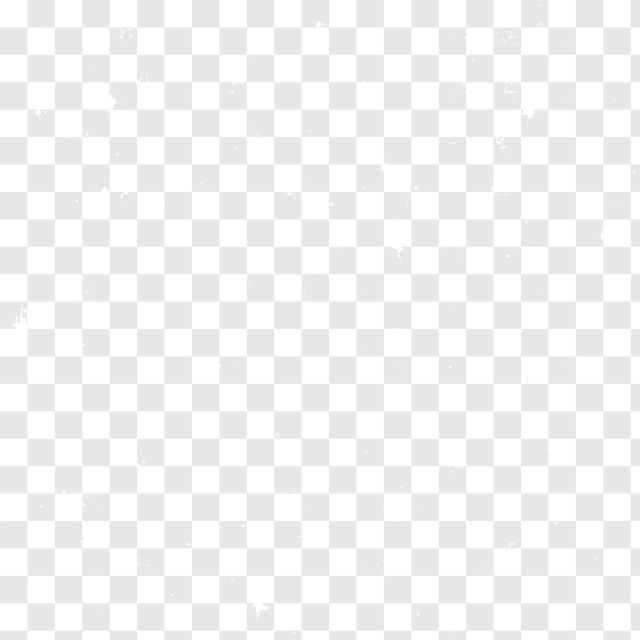
Write a Shadertoy shader that draws this background.

```glsl
// A fine white and pale grey checkerboard, worn by sparse white flecks.
// The board is an edge-filtered square wave; the flecks are jittered grids of
// dust dots, crumbly patches cut by gradient noise, and ragged sparkles.

#define TILES 23.34          // checker squares across the canvas
#define GREY 0.906           // brightness of the dark squares
#define DUST_GRID 36.0
#define DUST_SHARE 0.15
#define PATCH_GRID 12.0
#define PATCH_SHARE 0.30
#define SPARKLE_GRID 9.0
#define SPARKLE_SHARE 0.26
#define CRUMB_FREQ 150.0     // noise cells across the canvas

// Integer hash: two uniform values in 0..1 for a lattice point and a seed.
vec2 hash2(vec2 cell, uint seed) {
    uvec2 v = uvec2(ivec2(cell)) + uvec2(seed * 747u, seed * 1283u);
    v = v * 1664525u + 1013904223u;
    v.x += v.y * 1664525u;
    v.y += v.x * 1664525u;
    v ^= v >> 16u;
    v.x += v.y * 1664525u;
    v.y += v.x * 1664525u;
    v ^= v >> 16u;
    return vec2(v & 65535u) / 65535.0;
}

float cornerSlope(vec2 corner, vec2 offset) {
    float angle = 6.28319 * hash2(corner, 9u).x;
    return dot(vec2(cos(angle), sin(angle)), offset);
}

float gradientNoise(vec2 p) {
    vec2 i = floor(p), f = p - i;
    vec2 w = f * f * f * (f * (f * 6.0 - 15.0) + 10.0);
    vec2 e = vec2(1.0, 0.0);
    return mix(mix(cornerSlope(i, f), cornerSlope(i + e, f - e), w.x),
               mix(cornerSlope(i + e.yx, f - e.yx), cornerSlope(i + 1.0, f - 1.0), w.x), w.y);
}

// White share of the checkerboard, filtered over one pixel.
float checker(vec2 p, float pixel) {
    vec2 edge = 2.0 * abs(fract(0.5 * p - 0.25) - 0.5) - 0.5;
    vec2 side = clamp(2.0 * edge / pixel, -1.0, 1.0);
    return 0.5 + 0.5 * side.x * side.y;
}

// Offset from the jittered centre of the nearest grid cell, in canvas units.
vec2 scatter(vec2 p, float grid, uint seed, out vec2 trait, out float pick) {
    vec2 cell = floor(p * grid);
    trait = hash2(cell, seed + 1u);
    pick = hash2(cell, seed + 2u).x;
    vec2 centre = cell + 0.3 + 0.4 * hash2(cell, seed);
    return p - centre / grid;
}

float dust(vec2 p, float pixel) {
    vec2 trait;
    float pick;
    vec2 q = scatter(p, DUST_GRID, 11u, trait, pick);
    float radius = mix(0.0008, 0.0028, trait.x * trait.x);
    float dotCover = 1.0 - smoothstep(radius - 0.5 * pixel, radius + 0.7 * pixel, length(q));
    return dotCover * step(pick, DUST_SHARE) * mix(0.5, 1.0, trait.y);
}

float crumbs(vec2 p, float pixel, float grain) {
    vec2 trait;
    float pick;
    vec2 q = scatter(p, PATCH_GRID, 23u, trait, pick);
    q.x *= mix(0.7, 1.4, trait.y);
    float reach = length(q) / mix(0.009, 0.024, trait.x);
    float soft = 0.06 + 0.5 * pixel * CRUMB_FREQ;
    float cover = smoothstep(0.0, soft, grain - 0.04 - 0.32 * reach * reach);
    return cover * step(pick, PATCH_SHARE) * mix(0.4, 0.85, trait.y);
}

// Round core with four tapering arms and a crumbling rim.
float sparkle(vec2 p, float pixel, float grain) {
    vec2 trait;
    float pick;
    vec2 q = scatter(p, SPARKLE_GRID, 37u, trait, pick);
    float turn = 0.5 * (trait.y - 0.5);
    q = mat2(cos(turn), sin(turn), -sin(turn), cos(turn)) * q;
    float radius = mix(0.009, 0.024, trait.x * trait.x);
    vec2 arm = sqrt(abs(q) / radius);
    float shape = min(length(q) / (0.5 * radius), arm.x + arm.y);
    float soft = 0.12 + pixel / radius;
    float cover = 1.0 - smoothstep(1.0 - soft, 1.0 + soft, shape - 0.9 * grain);
    return cover * step(pick, SPARKLE_SHARE);
}

void mainImage(out vec4 fragColor, in vec2 fragCoord) {
    // Canvas units measured from the upper left corner.
    float pixel = 1.0 / iResolution.y;
    vec2 p = vec2(fragCoord.x, iResolution.y - fragCoord.y) * pixel;

    float white = checker(p * TILES, pixel * TILES);

    // Flecks lighten the grey squares only.
    float grain = gradientNoise(p * CRUMB_FREQ);
    float flecks = max(dust(p, pixel), crumbs(p, pixel, grain));
    flecks = max(flecks, sparkle(p, pixel, grain));

    fragColor = vec4(vec3(mix(GREY, 1.0, max(white, flecks))), 1.0);
}
```
